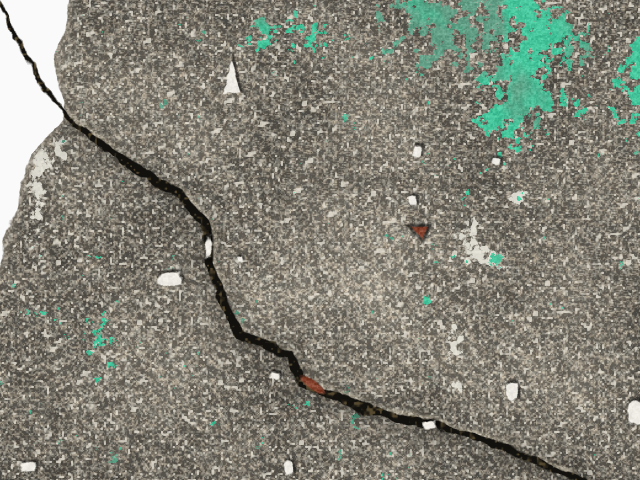
Write a Shadertoy shader that draws this texture.

```glsl
// Weathered concrete with a jagged crack, flaking green paint, pale stains and stone chips.

float hash(vec2 p) {
    return fract(sin(dot(p, vec2(127.1, 311.7))) * 43758.5);
}

float noise(vec2 p) {
    vec2 i = floor(p), f = fract(p);
    f = f * f * (3.0 - 2.0 * f);
    return mix(mix(hash(i), hash(i + vec2(1, 0)), f.x),
               mix(hash(i + vec2(0, 1)), hash(i + vec2(1, 1)), f.x), f.y);
}

float fbm(vec2 p) {
    float sum = 0.0, amp = 0.5;
    for (int i = 0; i < 5; i++) {
        sum += amp * noise(p);
        p = mat2(1.6, 1.2, -1.2, 1.6) * p + 7.3;
        amp *= 0.5;
    }
    return sum;
}

// Soft elliptical spot: centre in xy, radii in zw
float spot(vec2 p, vec4 s) {
    vec2 q = (p - s.xy) / s.zw;
    return exp(-dot(q, q));
}

float triangle(vec2 p, vec2 a, vec2 b, vec2 c) {
    vec2 ab = normalize(b - a), bc = normalize(c - b), ca = normalize(a - c);
    return max(max(dot(p - a, vec2(-ab.y, ab.x)), dot(p - b, vec2(-bc.y, bc.x))),
               dot(p - c, vec2(-ca.y, ca.x)));
}

// Distance to the crack, position along it, and side (+1 is upper right)
vec3 crack(vec2 p) {
    const vec2 path[17] = vec2[](
        vec2(-.01, 1.01), vec2(.061, .87), vec2(.135, .757), vec2(.208, .701), vec2(.286, .648),
        vec2(.373, .597), vec2(.431, .531), vec2(.434, .453), vec2(.465, .375), vec2(.503, .302),
        vec2(.599, .262), vec2(.634, .201), vec2(.747, .155), vec2(.868, .123), vec2(.972, .094),
        vec2(1.076, .054), vec2(1.23, -.006));
    vec3 best = vec3(9, 0, 1);
    for (int i = 0; i < 16; i++) {
        vec2 e = path[i + 1] - path[i], q = p - path[i];
        float t = clamp(dot(q, e) / dot(e, e), 0.0, 1.0), d = length(q - e * t);
        if (d < best.x) best = vec3(d, (float(i) + t) / 16.0, sign(e.x * q.y - e.y * q.x));
    }
    return best;
}

float chips(vec2 p) {
    const vec4 stones[12] = vec4[](
        vec4(.354, .419, .024, .014), vec4(.87, .685, .009, .012), vec4(1.033, .664, .009, .007),
        vec4(.86, .582, .008, .01), vec4(.573, .217, .01, .007), vec4(1.067, .184, .012, .017),
        vec4(.602, .025, .009, .013), vec4(.059, .027, .016, .01), vec4(1.325, .14, .016, .025),
        vec4(.434, .484, .006, .022), vec4(.895, .114, .013, .008), vec4(.5, .46, .005, .005));
    float d = triangle(p, vec2(.483, .876), vec2(.5, .808), vec2(.467, .806));
    for (int i = 0; i < 12; i++) {
        float a = (hash(vec2(i, 4)) - 0.5) * 0.5;
        vec2 q = mat2(cos(a), sin(a), -sin(a), cos(a)) * (p - stones[i].xy) / stones[i].zw;
        float shape = mix(length(q), max(abs(q.x), abs(q.y)), 0.6) - 1.0;
        d = min(d, shape * min(stones[i].z, stones[i].w));
    }
    return d;
}

// Larger paint patches are denser
float greenCover(vec2 p) {
    const vec4 paint[12] = vec4[](
        vec4(.92, .97, .14, .09), vec4(1.12, .91, .12, .11), vec4(1.07, .77, .1, .08),
        vec4(1.34, .83, .06, .11), vec4(.58, .93, .08, .06), vec4(.18, .3, .05, .07),
        vec4(.07, .36, .05, .02), vec4(.62, .155, .05, .02), vec4(.892, .37, .015, .03),
        vec4(.903, .2, .02, .02), vec4(1.03, .457, .03, .02), vec4(.99, .63, .03, .04));
    float cover = -0.1;
    for (int i = 0; i < 12; i++)
        cover += (0.43 + 22.0 * paint[i].z * paint[i].w) * spot(p, paint[i]);
    return min(cover, 0.58);
}

float paleCover(vec2 p) {
    const vec4 stains[7] = vec4[](
        vec4(.98, .51, .035, .04), vec4(1.02, .46, .045, .03), vec4(1.075, .588, .03, .025),
        vec4(.075, .59, .035, .11), vec4(.945, .3, .025, .05), vec4(.95, .195, .025, .025),
        vec4(.115, .68, .03, .03));
    float cover = 0.0;
    for (int i = 0; i < 7; i++) cover += spot(p, stains[i]);
    return min(cover, 1.0);
}

void mainImage(out vec4 fragColor, in vec2 fragCoord) {
    vec2 p = fragCoord / iResolution.y;
    float aa = 1.0 / iResolution.y;
    float rough = fbm(p * 24.0) - 0.5, fine = fbm(p * 75.0) - 0.5;

    // Concrete: broad mottling, sandy grains and light grit
    float grain = 0.6 * noise(p * 210.0) + 0.4 * noise(p * 390.0) - 0.5;
    float tone = 0.47 + 0.2 * (fbm(p * 5.0) - 0.5) + 0.15 * rough + 0.7 * max(grain, -0.17);
    tone += 0.07 * spot(p, vec4(.66, .44, .22, .13)) - 0.07 * spot(p, vec4(.32, .52, .18, .12));
    vec3 col = tone * mix(vec3(1, .98, .91), vec3(1.05, .98, .87), noise(p * 130.0));
    col = mix(col, vec3(.9, .88, .83), 0.8 * smoothstep(.7, .93, noise(p * 160.0 + 31.0)));

    // Pale stains and flaking green paint
    float pale = smoothstep(.36, .54, paleCover(p) * 0.55 + 1.1 * fine + 0.4 * rough);
    col = mix(col, vec3(.91, .9, .86), 0.9 * pale);
    float flake = greenCover(p) + 1.1 * rough + 1.2 * fine;
    vec3 green = mix(vec3(.38, .63, .53), vec3(.26, .79, .62), smoothstep(.35, .6, fbm(p * 9.0)));
    col = mix(col, green + 0.2 * grain, 0.94 * smoothstep(.36, .45, flake));

    // White ground beyond the broken slab edge
    float edge = min(0.3 * (p.y - 0.46) + clamp(0.6 * (p.y - 0.68), 0.0, 0.06),
        0.115 + 0.027 * smoothstep(.86, .97, p.y) + 0.015 * (1.0 - smoothstep(.78, .85, p.y)));
    float outside = p.x - edge + 0.025 * rough;
    col = mix(col, vec3(.58, .55, .5) + 0.3 * grain, 0.6 - 0.6 * smoothstep(.004, .018, outside));
    col = mix(col, vec3(.98), 1.0 - smoothstep(-aa, aa, outside));

    // Crack: soft shade, worn light lip, dark mossy gap
    vec3 c = crack(p + 0.022 * vec2(rough, fbm(p * 24.0 + 50.0) - 0.5));
    float width = mix(.004, .009, smoothstep(.1, .25, c.y)) * (1.0 - 0.3 * smoothstep(.7, 1.0, c.y));
    float gap = c.x - width * (1.0 + 1.1 * rough) - 0.003 * fine;
    float slab = smoothstep(0.0, .01, outside);
    col *= 1.0 - 0.25 * slab * exp(-max(gap, 0.0) * (c.z > 0.0 ? 70.0 : 32.0));
    float lip = step(0.0, c.z) * (1.0 - smoothstep(.003, .013, gap)) * smoothstep(.35, .57, fbm(p * 14.0));
    col = mix(col, vec3(.68, .65, .58) + 0.5 * grain, 0.75 * lip * slab);
    vec3 moss = mix(vec3(.07, .065, .05), vec3(.34, .29, .19), smoothstep(.55, 1.0, noise(p * 150.0)));
    col = mix(col, moss, 1.0 - smoothstep(-aa, aa, gap));

    // Brick fragments and white stone chips with small shadows
    float brick = triangle(p, vec2(.857, .527), vec2(.891, .528), vec2(.88, .502));
    vec2 q = mat2(.82, .57, -.57, .82) * (p - vec2(.651, .198));
    float shadow = min(chips(p - vec2(.003, .004)), brick - 0.004);
    brick = min(brick, length(q * vec2(.32, 1)) - 0.009) + 0.004 * fine;
    col *= 0.45 + 0.55 * smoothstep(-.001, .005, shadow);
    col = mix(col, vec3(.52, .27, .19) + 0.25 * grain, 1.0 - smoothstep(-aa, aa, brick));
    col = mix(col, vec3(.93, .92, .89) + 0.1 * grain, 1.0 - smoothstep(-aa, aa, chips(p) + 0.008 * fine));

    fragColor = vec4(clamp(col, 0.0, 1.0), 1.0);
}
```
